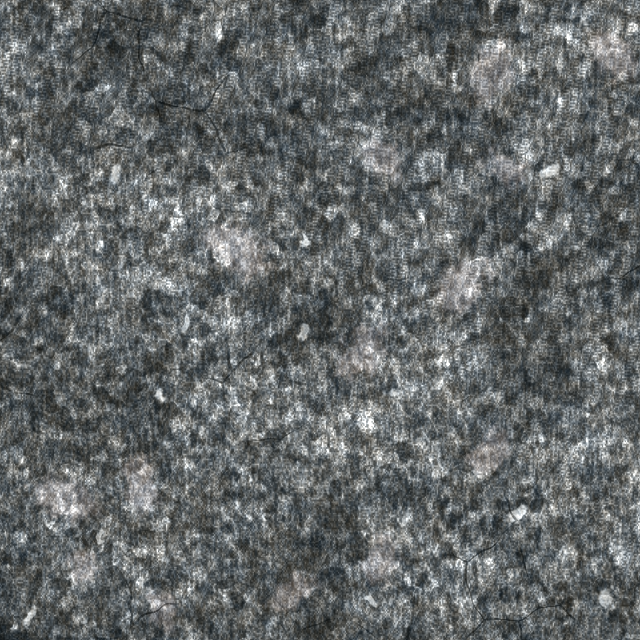
This texture is drawn by a WebGL 2 fragment shader. Its source:

```glsl
#version 300 es
precision highp float;
// Weathered dark grey granite: mottled grains, vertical streaks, pale patches and fine cracks.

uniform vec2 u_resolution;
out vec4 fragColor;

const float BASE_GREY = 0.37;
const float CONTRAST = 0.77;
const vec3 COOL_SHIFT = vec3(-0.013, 0.004, 0.006);
const vec3 WARM_SHIFT = vec3(0.030, 0.004, -0.026);
const vec3 PATCH_SHIFT = vec3(0.028, 0.000, -0.004);

// Cells per canvas height
const float CLOUD_SCALE = 6.0;
const float BLOTCH_SCALE = 17.0;
const float CRYSTAL_SCALE = 46.0;
const float GRAIN_SCALE = 88.0;
const vec2 STREAK_SCALE = vec2(230.0, 68.0);
const vec2 FINE_SCALE = vec2(480.0, 390.0);
const float PATCH_SCALE = 6.0;
const float FLECK_SCALE = 9.0;
const float CRACK_SCALE = 9.0;

const float PATCH_CHANCE = 0.38;
const float FLECK_CHANCE = 0.13;
const float CRACK_WIDTH = 0.035;

float hash(vec2 p) {
    return fract(sin(dot(p, vec2(127.1, 311.7))) * 43758.5);
}

vec2 hash2(vec2 p) {
    return vec2(hash(p), hash(p + 57.3));
}

// Smooth value noise from -1 to 1
float noise(vec2 p) {
    vec2 i = floor(p), f = fract(p);
    f = f * f * (3.0 - 2.0 * f);
    float low = mix(hash(i), hash(i + vec2(1, 0)), f.x);
    float high = mix(hash(i + vec2(0, 1)), hash(i + vec2(1, 1)), f.x);
    return 2.0 * mix(low, high, f.y) - 1.0;
}

vec2 warp(vec2 p) {
    return vec2(noise(p), noise(p + 31.7));
}

// x: gap between the two nearest cell centres, y: random tone of the cell
vec2 cells(vec2 p) {
    vec2 base = floor(p);
    float nearest = 9.0, second = 9.0, tone = 0.0;
    for (int y = -1; y <= 1; y++)
    for (int x = -1; x <= 1; x++) {
        vec2 id = base + vec2(x, y);
        float d = length(id + hash2(id) - p);
        if (d < nearest) {
            second = nearest;
            nearest = d;
            tone = 2.0 * hash(id + 13.1) - 1.0;
        } else {
            second = min(second, d);
        }
    }
    return vec2(second - nearest, tone);
}

// Mask of scattered rough ellipses, radius in cell units
float scatter(vec2 p, float chance, float radius, float rough, float seed) {
    vec2 base = floor(p);
    float mask = 0.0;
    for (int y = -1; y <= 1; y++)
    for (int x = -1; x <= 1; x++) {
        vec2 id = base + vec2(x, y);
        vec2 key = id + seed;
        vec2 d = p - id - 0.2 - 0.6 * hash2(key);
        float angle = 2.4 * (hash(key + 5.2) - 0.5);
        float c = cos(angle), s = sin(angle);
        d = mat2(c, -s, s, c) * d;
        float size = radius * mix(0.55, 1.0, hash(key + 8.6));
        float dist = length(d * vec2(1.0, 0.6)) / size + rough;
        mask = max(mask, step(hash(key + 3.9), chance) * (1.0 - smoothstep(0.6, 1.2, dist)));
    }
    return mask;
}

void main() {
    vec2 p = gl_FragCoord.xy / u_resolution.y;
    vec2 ragged = p + 0.006 * warp(p * 70.0) + 0.002 * warp(p * 220.0);

    // Mottling from broad clouds down to fine grit
    vec2 crystal = cells(ragged * CRYSTAL_SCALE);
    float fine = noise(p * FINE_SCALE);
    float tone = 0.22 * noise(p * CLOUD_SCALE)
               + 0.25 * noise(ragged * BLOTCH_SCALE)
               + 0.45 * crystal.y * smoothstep(0.0, 0.2, crystal.x)
               + 0.48 * noise(ragged * GRAIN_SCALE)
               + 0.40 * noise(p * STREAK_SCALE)
               + 0.55 * fine;
    tone *= CONTRAST;

    // Pale mineral patches and bright flecks
    float rough = 0.25 * noise(p * 60.0) + 0.2 * noise(p * 150.0);
    float patchMask = 0.8 * scatter(ragged * PATCH_SCALE, PATCH_CHANCE, 0.22, rough, 2.0);
    float fleckMask = scatter(ragged * FLECK_SCALE, FLECK_CHANCE, 0.10, rough, 41.0);
    tone = mix(tone, 0.6 * tone + 0.46, patchMask);
    tone = mix(tone, 0.4 * tone + 0.75, fleckMask);

    // Thin broken cracks
    vec2 bent = p + 0.012 * warp(p * 14.0) + 0.004 * warp(p * 55.0);
    float crack = 1.0 - smoothstep(0.2, 1.0, cells(bent * CRACK_SCALE + 4.0).x / CRACK_WIDTH);
    crack *= smoothstep(0.0, 0.4, noise(p * 5.0 + 9.0)) * smoothstep(-0.5, 0.3, noise(p * 24.0));
    tone -= 0.6 * crack;

    // Cool grey with slight warm specks
    float warmth = 0.45 * noise(p * 38.0) + 0.6 * noise(p * vec2(260.0, 150.0) + 17.0);
    vec3 color = BASE_GREY * exp(tone) + COOL_SHIFT + WARM_SHIFT * warmth + PATCH_SHIFT * patchMask;
    fragColor = vec4(clamp(color, 0.0, 1.0), 1.0);
}
```
